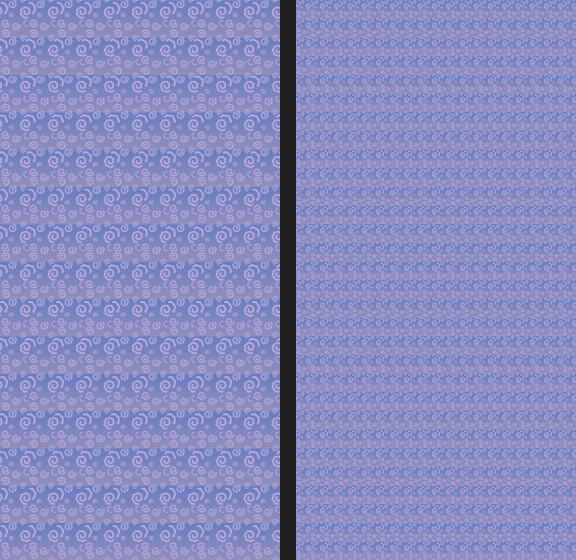
Left: one tile. Right: repeated 2 by 2.
Give the GLSL for this pattern, as a Shadertoy shader.

```glsl
// Bands of small angular spirals over a blue-to-mauve gradient.
// Each band repeats one scatter of spirals across; turn and drift are hashed
// per band, and both axes wrap after a whole number of repeats.

#define COLUMNS 10.0
#define ROWS 15.0
#define SIDES 7.0
#define TURNS 1.8
#define STROKE 0.255
#define TWIST 0.9
#define DRIFT 0.05
#define SKY_TOP vec3(0.405, 0.488, 0.75)
#define SKY_LOW vec3(0.565, 0.56, 0.74)
#define INK_TOP vec3(0.735, 0.675, 0.88)
#define INK_LOW vec3(0.74, 0.66, 0.855)

const float TAU = 6.2831853;
const int COUNT = 9;

// Centre x, centre y, radius, first turn; later first turns leave only an arc
const vec4 SPIRALS[COUNT] = vec4[COUNT](
    vec4(0.93, 0.68, 0.165, 0.35), vec4(0.43, 0.90, 0.115, 0.35),
    vec4(0.41, 0.57, 0.065, 0.35), vec4(0.20, 0.40, 0.115, 0.35),
    vec4(0.05, 0.75, 0.175, 1.38), vec4(0.85, 1.00, 0.085, 0.35),
    vec4(0.57, 0.28, 0.115, 0.35), vec4(0.21, 0.11, 0.115, 0.35),
    vec4(0.95, 0.36, 0.090, 1.20));

vec2 hash22(vec2 p) {
    vec3 h = fract(p.xyx * vec3(0.1031, 0.1030, 0.0973));
    h += dot(h, h.yzx + 33.33);
    return fract((h.xx + h.yz) * h.zy);
}

// Approximate signed distance to a polygonal spiral stroke
float spiralDistance(vec2 p, float radius, float firstTurn, float rotation) {
    float angle = atan(p.y, p.x) - rotation;
    float side = TAU / SIDES;
    float bend = mod(angle, side) - 0.5 * side;
    float r = length(p);
    float flatRadius = r * cos(bend) / cos(0.25 * side);
    float pitch = radius / TURNS;
    float turn = angle / TAU;
    turn += round(flatRadius / pitch - turn);
    float stroke = abs(flatRadius - pitch * turn) - STROKE * pitch;
    float ends = max(firstTurn - turn, turn - TURNS) * TAU * r;
    return max(stroke, ends);
}

void mainImage(out vec4 fragColor, in vec2 fragCoord) {
    // Cell coordinates: one unit per column and per band
    vec2 cell = fragCoord / iResolution.xy * vec2(COLUMNS, ROWS);
    float cellAspect = iResolution.x * ROWS / (iResolution.y * COLUMNS);
    float pixel = ROWS / iResolution.y;

    // Nearest copy of every spiral, varied by the band it belongs to
    float nearest = 1.0;
    for (int i = 0; i < COUNT; i++) {
        vec4 spiral = SPIRALS[i];
        vec2 offset = cell - spiral.xy;
        float band = mod(round(offset.y), ROWS);
        vec2 vary = hash22(vec2(band, float(i)) + 1.7) - 0.5;
        offset -= round(offset);
        offset.x *= cellAspect;
        offset.y -= vary.y * DRIFT;
        float rotation = float(i) * 2.4 + vary.x * TWIST;
        nearest = min(nearest, spiralDistance(offset, spiral.z, spiral.w, rotation));
    }

    // Band gradient with a softened step at its upper edge
    float height = fract(cell.y);
    height = min(height, (1.0 - height) / pixel);
    vec3 sky = mix(SKY_LOW, SKY_TOP, height);
    vec3 ink = mix(INK_LOW, INK_TOP, height);

    float coverage = 1.0 - smoothstep(-0.75 * pixel, 0.75 * pixel, nearest);
    fragColor = vec4(mix(sky, ink, coverage), 1.0);
}
```
